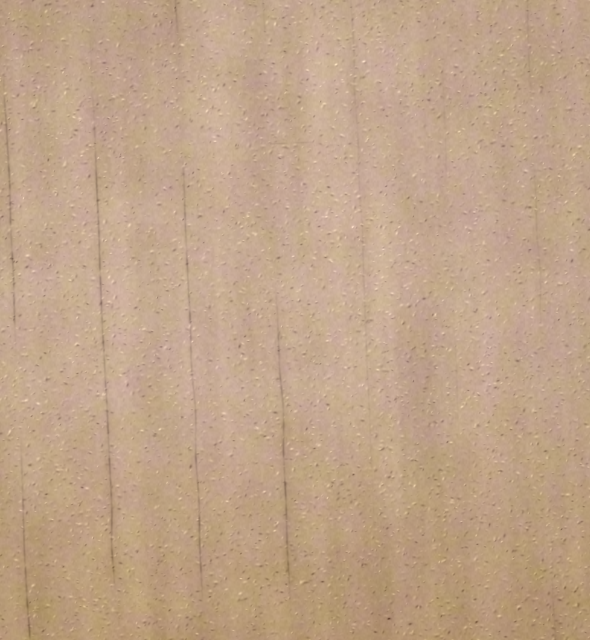
Reproduce this texture procedurally as a Shadertoy shader.

```glsl
// Worn beige wooden boards with soft vertical streaks, faint seams and tiny specks.
#define BOARD_WIDTH 0.137
#define LEAN 0.045
#define STREAK_AMOUNT 0.070
#define SEAM_DEPTH 0.11
#define GRAIN_AMOUNT 0.050
#define TINT_AMOUNT 0.050
#define SPECK_CELL 0.0135
#define SPECK_SHARE 0.50
#define SPECK_CONTRAST 0.20
#define PALE_WOOD vec3(0.788, 0.678, 0.588)
#define WARM_WOOD vec3(0.742, 0.622, 0.492)

float hash(vec2 p) {
    vec3 q = fract(vec3(p.xyx) * 0.1031);
    q += dot(q, q.yzx + 33.33);
    return fract((q.x + q.y) * q.z);
}

float noise(vec2 p) {
    vec2 cell = floor(p), f = fract(p);
    f = f * f * (3.0 - 2.0 * f);
    float low = mix(hash(cell), hash(cell + vec2(1, 0)), f.x);
    float high = mix(hash(cell + vec2(0, 1)), hash(cell + vec2(1, 1)), f.x);
    return mix(low, high, f.y);
}

// Noise centred on zero
float wave(vec2 p) { return noise(p) - 0.5; }

// Long soft bands that run with the boards
float streaks(vec2 b) {
    return 0.50 * wave(vec2(b.x * 13.0, b.y * 1.2) + 7.0)
         + 0.55 * wave(vec2(b.x * 32.0, b.y * 2.2) + 31.0)
         + 0.30 * wave(vec2(b.x * 90.0, b.y * 7.0) + 53.0);
}

// Broken dark lines between boards, with an occasional end joint
float seams(vec2 b) {
    float wobble = 0.004 * wave(vec2(b.x * 8.0, b.y * 14.0));
    float t = (b.x + wobble + 0.0225) / BOARD_WIDTH;
    float id = floor(t);
    float d = (fract(t) - 0.5) * BOARD_WIDTH;
    float broken = smoothstep(0.30, 0.65, noise(vec2(id * 17.0, b.y * 5.0 + 3.0)));
    broken *= 0.35 + 0.9 * noise(vec2(id * 5.0, b.y * 110.0));
    float fade = mix(1.0, 0.35, smoothstep(0.45, 0.60, b.x));
    float line = exp(-pow(d / 0.0018, 2.0)) + 0.22 * exp(-pow(d / 0.007, 2.0));

    float board = floor(t - 0.5);
    float jointY = mix(0.25, 0.85, hash(vec2(board, 4.0)));
    float joint = exp(-pow((b.y - jointY - 0.04 * d) / 0.0016, 2.0));
    joint *= step(0.65, hash(vec2(board, 9.0))) * noise(b * 90.0);
    return fade * (line * broken + 0.6 * joint);
}

// Small chips: a pale side next to a dark side
float specks(vec2 p, float size, float seed) {
    vec2 g = p / size, home = floor(g);
    float sum = 0.0;
    for (int j = -1; j <= 1; j++)
    for (int i = -1; i <= 1; i++) {
        vec2 cell = home + vec2(i, j);
        vec2 key = cell + seed;
        float crowd = noise(cell * size * 14.0 + seed);
        float present = step(hash(key), SPECK_SHARE * (0.45 + 1.1 * crowd));
        vec2 centre = cell + vec2(hash(key + 11.3), hash(key + 27.7));
        float angle = mix(-0.4, 1.3, hash(key + 41.9));
        float c = cos(angle), s = sin(angle);
        vec2 d = mat2(c, -s, s, c) * (g - centre) * size;
        float radius = mix(0.0011, 0.0023, hash(key + 63.1));
        d /= radius * vec2(1.5, 0.9);
        float pale = exp(-dot(d, d));
        d.y += 1.7;
        float dark = exp(-dot(d, d));
        float balance = hash(key + 83.7);
        float strength = mix(0.25, 1.0, pow(hash(key + 97.3), 2.0));
        sum += present * strength * (pale * balance - dark * (1.1 - balance));
    }
    return sum;
}

void mainImage(out vec4 fragColor, in vec2 fragCoord) {
    vec2 p = fragCoord / iResolution.y;
    vec2 uv = fragCoord / iResolution.xy;
    vec2 b = vec2(p.x + LEAN * p.y, p.y);

    // Broad light: pale middle, warm foot, darker corners
    vec3 color = mix(WARM_WOOD, PALE_WOOD, smoothstep(-0.05, 0.50, p.y));
    vec2 off = uv - vec2(0.48, 0.58);
    color -= vec3(0.09, 0.09, 0.11) * dot(off, off);
    color -= vec3(0.035, 0.035, 0.045) * smoothstep(0.5, 0.0, length(uv - vec2(0.0, 1.0)));

    // Streaks, mottling and fine grain
    color += STREAK_AMOUNT * streaks(b) * vec3(1.0, 1.0, 1.05);
    color += 0.030 * wave(p * 18.0 + 5.0);
    float grain = wave(p * 210.0) + 0.7 * wave(p * vec2(420.0, 300.0) + 19.0);
    color += GRAIN_AMOUNT * grain * 0.7;

    // Yellow and lilac tints in soft patches
    float tint = wave(p * 38.0 + 71.0) + 0.6 * wave(p * 85.0 + 13.0);
    color += TINT_AMOUNT * tint * vec3(0.10, -0.20, 1.0);
    color.g += 0.018 * wave(p * 30.0 + 97.0);

    // Seams and chips
    color -= SEAM_DEPTH * seams(b) * vec3(1.0, 0.95, 0.85);
    float chips = specks(p, SPECK_CELL, 3.0) + 0.7 * specks(p, SPECK_CELL * 0.72, 151.0);
    color += SPECK_CONTRAST * chips * vec3(1.0, 1.0, 0.9);

    fragColor = vec4(clamp(color, 0.0, 1.0), 1.0);
}
```
